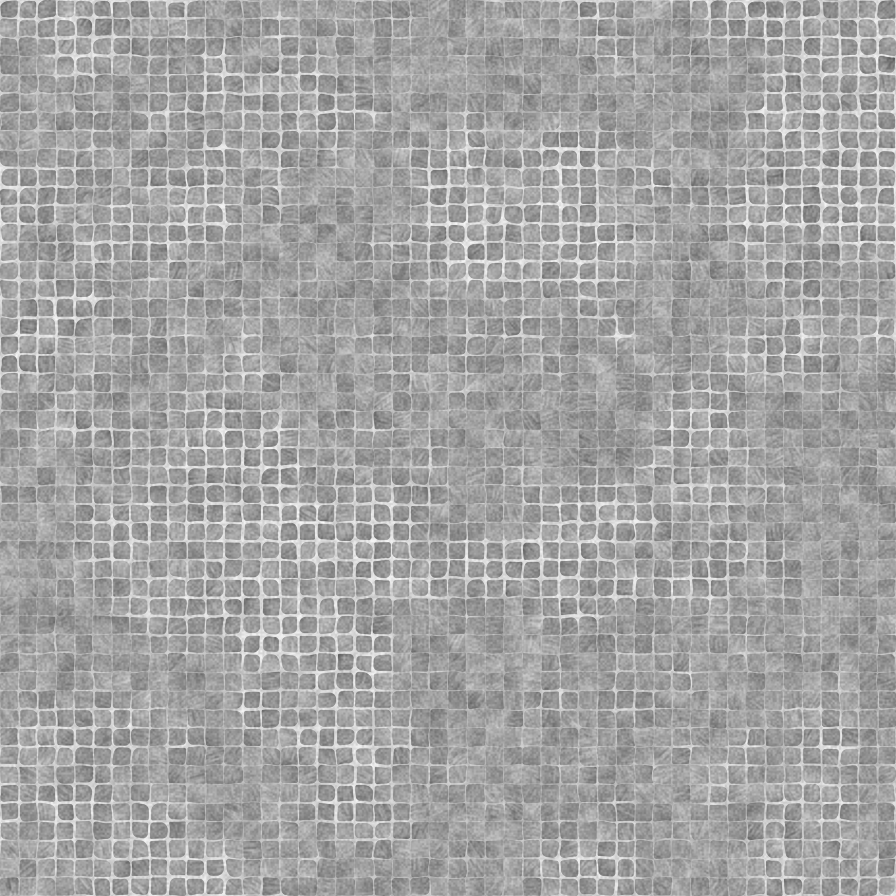
Write a Shadertoy shader that draws this texture.

```glsl
// A grey mosaic of small square stones, with pale and uneven grout lines.
// Each grid cell holds a rounded box whose sides, corners and tone come from
// hashes; value noise bends the edges, fades the grout and scratches the stone.

#define TILES 48.0        // stones across and down
#define WOBBLE 0.12       // bending of the edges, in cells
#define THIN_GAP 0.022    // grout half width where stones sit tight
#define WIDE_GAP 0.060    // grout half width where stones sit loose
#define STONE_DARK 0.555
#define STONE_LIGHT 0.665
#define GROUT_DIM 0.70
#define GROUT_BRIGHT 0.87
#define SHADING 0.13      // tone slope across a stone
#define SCRATCHES 0.11
#define GRAIN 0.13

float hash(vec2 p) {
    vec3 q = fract(p.xyx * 0.1031);
    q += dot(q, q.yzx + 33.33);
    return fract((q.x + q.y) * q.z);
}

// Smooth value noise in 0..1
float noise(vec2 p) {
    vec2 i = floor(p), f = fract(p);
    f = f * f * (3.0 - 2.0 * f);
    return mix(mix(hash(i), hash(i + vec2(1, 0)), f.x),
               mix(hash(i + vec2(0, 1)), hash(i + vec2(1, 1)), f.x), f.y);
}

// Signed distance to a box with rounded corners
float roundedBox(vec2 p, vec2 halfSize, float radius) {
    vec2 q = abs(p) - halfSize + radius;
    return length(max(q, 0.0)) + min(max(q.x, q.y), 0.0) - radius;
}

// Distance to the stone of a cell: each side and corner differs
float stoneDistance(vec2 p, vec2 cell, float looseness) {
    float gap = mix(THIN_GAP, WIDE_GAP, looseness);
    vec2 low = vec2(hash(cell + 11.3), hash(cell + 23.7));
    vec2 high = vec2(hash(cell + 37.1), hash(cell + 51.9));
    low = -0.5 + gap * (0.5 + 1.1 * low);
    high = 0.5 - gap * (0.5 + 1.1 * high);
    float corner = hash(cell * 2.0 + step(0.0, p) + 71.0);
    float radius = mix(0.06, 0.20 + 0.20 * looseness, corner * corner);
    return roundedBox(p - 0.5 * (low + high), 0.5 * (high - low), radius);
}

// Tone of a stone: base grey, slope, crossed scratches
float stoneTone(vec2 p, vec2 cell, vec2 uv) {
    float angle = 6.2832 * hash(cell + 83.0);
    vec2 along = vec2(cos(angle), sin(angle));
    vec2 across = vec2(-along.y, along.x);
    float tone = mix(STONE_DARK, STONE_LIGHT, hash(cell + 97.0));
    tone += SHADING * hash(cell + 109.0) * dot(p, along);
    vec2 stroke = vec2(dot(p, along) * 2.0, dot(p, across) * 9.0);
    float scratch = noise(stroke + cell * 13.0) - 0.5;
    scratch += 0.5 * (noise(stroke.yx * vec2(0.9, 1.1) + cell * 17.0) - 0.5);
    tone += SCRATCHES * scratch * (0.3 + hash(cell + 131.0));
    return tone + 0.05 * (noise(uv * 1.7 + 40.0) - 0.5);
}

void mainImage(out vec4 fragColor, in vec2 fragCoord) {
    vec2 uv = fragCoord / iResolution.xy * TILES;
    float pixel = TILES / min(iResolution.x, iResolution.y);

    // Bent grid of cells
    vec2 bend = vec2(noise(uv * 1.4 + 5.0), noise(uv * 1.4 + 67.0)) - 0.5;
    vec2 bent = uv + WOBBLE * bend;
    vec2 cell = floor(bent);
    vec2 p = fract(bent) - 0.5;

    // Patches of loose stones with bright grout
    float patches = noise(uv * 0.16 + 9.0) * 0.55 + noise(uv * 0.6 + 31.0) * 0.45;
    float looseness = smoothstep(0.25, 0.75, patches);
    float grout = mix(GROUT_DIM, GROUT_BRIGHT, looseness);
    grout += 0.10 * (noise(uv * 2.3 + 77.0) - 0.5);

    // Stone over grout, then fine grain over both
    float d = stoneDistance(p, cell, looseness);
    float cover = 1.0 - smoothstep(-0.6 * pixel, 0.6 * pixel, d);
    float stone = stoneTone(p, cell, uv);
    stone -= 0.03 * looseness * smoothstep(-0.2, 0.0, d);
    float tone = mix(grout, stone, cover);
    tone += GRAIN * (noise(uv * 9.0 + 200.0) - 0.5);

    fragColor = vec4(vec3(clamp(tone, 0.0, 1.0)), 1.0);
}
```
